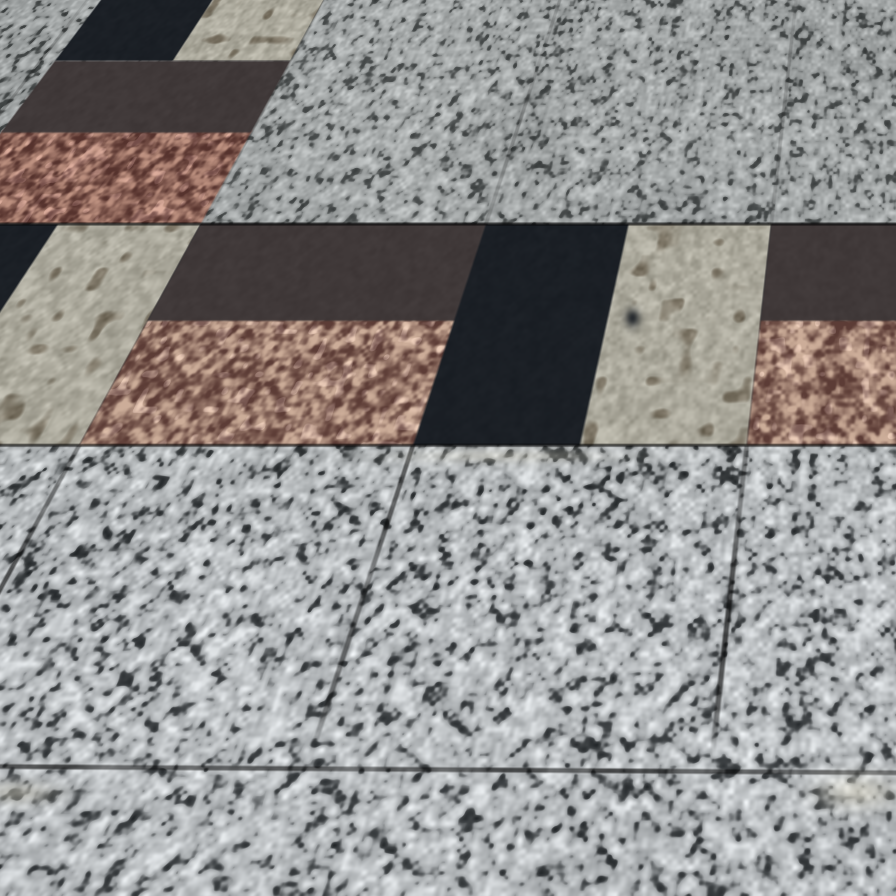
Write a Shadertoy shader that draws this texture.

```glsl
const vec2  VANISH = vec2(1.022, 2.204);   // where the column lines converge
const float BAND_TOP = 0.750;
const float BAND_MID = 0.642;
const float BAND_LOW = 0.503;
const float FRONT_JOINT = 0.141;
const float ORIGIN = 0.224;                // column edge measured along BAND_TOP
const float STEP = 0.1592;                 // width of one slab
const float BACK_STEP = 0.150;             // slab width in the rear motif
const float GRAIN = 128.0;
const float SOFT = 0.0018;

const vec3 BLACK = vec3(0.105, 0.122, 0.145);
const vec3 BROWN = vec3(0.250, 0.222, 0.222);
const vec3 BEIGE = vec3(0.675, 0.665, 0.615);
const vec3 PINK_DARK = vec3(0.36, 0.235, 0.21);
const vec3 PINK_LIGHT = vec3(0.80, 0.68, 0.60);
const vec3 GRANITE_NEAR = vec3(0.675, 0.690, 0.700);
const vec3 GRANITE_FAR = vec3(0.590, 0.605, 0.605);

float hash(vec2 p) {
    return fract(sin(dot(p, vec2(127.1, 311.7))) * 43758.5453);
}

float noise(vec2 p) {
    vec2 i = floor(p), f = fract(p);
    f = f * f * (3.0 - 2.0 * f);
    return mix(mix(hash(i), hash(i + vec2(1, 0)), f.x),
               mix(hash(i + vec2(0, 1)), hash(i + vec2(1, 1)), f.x), f.y);
}

float speckle(vec2 p) {
    mat2 turn = mat2(0.8, 0.6, -0.6, 0.8);
    return 0.62 * noise(turn * p) + 0.38 * noise(p * 1.9 + 17.3);
}

float between(float x, float low, float high) {
    return smoothstep(low - SOFT, low + SOFT, x)
         * (1.0 - smoothstep(high - SOFT, high + SOFT, x));
}

float line(float x, float halfWidth) {
    return 1.0 - smoothstep(halfWidth * 0.4, halfWidth * 1.6, abs(x));
}

float blob(vec2 p, vec2 centre, vec2 radius) {
    vec2 d = (p - centre) / radius;
    return exp(-dot(d, d));
}

vec3 granite(vec2 p, vec2 floorPos, float n) {
    vec3 base = mix(GRANITE_NEAR, GRANITE_FAR, smoothstep(0.3, 0.85, p.y));
    float contrast = mix(1.0, 0.72, smoothstep(0.45, 0.8, p.y));
    float shade = 0.50 * (n - 0.5) - 0.32 * smoothstep(0.42, 0.20, n);
    float cloud = noise(floorPos * 9.0) - 0.5;
    return base + contrast * shade + 0.05 * cloud + 0.02;
}

vec3 pinkStone(vec2 floorPos, float n) {
    float glint = smoothstep(0.66, 0.85, noise(floorPos * GRAIN * 0.9 + 51.0));
    return mix(PINK_DARK, PINK_LIGHT, smoothstep(0.15, 0.88, n)) + 0.13 * glint;
}

vec3 beigeStone(vec2 floorPos, float n) {
    float stain = smoothstep(0.70, 0.92, noise(floorPos * 62.0 + 8.0));
    return BEIGE + 0.22 * (n - 0.5) - stain * vec3(0.20, 0.22, 0.23);
}

void mainImage(out vec4 fragColor, in vec2 fragCoord) {
    vec2 p = fragCoord / iResolution.xy;

    // Perspective floor: column position and evenly foreshortened depth
    float reach = VANISH.y - p.y;
    float depthScale = VANISH.y - BAND_TOP;
    float u = VANISH.x + (p.x - VANISH.x) * depthScale / reach;
    vec2 floorPos = vec2(u, -depthScale * log(reach));
    float n = speckle(floorPos * GRAIN);

    vec3 pink = pinkStone(floorPos, n);
    vec3 beige = beigeStone(floorPos, n);
    vec3 brown = BROWN + 0.035 * (n - 0.5);
    vec3 black = BLACK + 0.025 * (n - 0.5);
    vec3 color = granite(p, floorPos, n);

    // Joints between the granite slabs
    float tile = 2.0 * STEP;
    float joint = abs(mod(u - ORIGIN + 0.5 * tile, tile) - 0.5 * tile);
    float wear = 0.35 + 0.65 * noise(vec2(floor(u / tile) * 7.0, p.y * 14.0));
    float strength = p.y > BAND_TOP ? 0.25 : 0.65 * smoothstep(0.14, 0.22, p.y);
    color *= 1.0 - strength * wear * line(joint, 0.0022);
    float front = p.y - FRONT_JOINT + 0.007 * (p.x - 0.5);
    color *= 1.0 - 0.68 * (0.6 + 0.4 * noise(p * 25.0)) * line(front, 0.0026);

    // Worn pale patches
    float pale = blob(p, vec2(0.957, 0.116), vec2(0.040, 0.018))
               + 0.75 * blob(p, vec2(0.02, 0.115), vec2(0.04, 0.012))
               + 0.60 * blob(p, vec2(0.56, 0.491), vec2(0.11, 0.008));
    color = mix(color, vec3(0.82, 0.81, 0.76) + 0.25 * (n - 0.5), min(pale, 1.0) * 0.75);

    // Rear motif: black and beige, then brown, then pink
    float left = ORIGIN - 2.0 * BACK_STEP;
    float rear = between(u, left, ORIGIN);
    color = mix(color, black, rear * between(p.y, 0.932, 1.1));
    color = mix(color, beige, between(u, ORIGIN - BACK_STEP, ORIGIN) * between(p.y, 0.932, 1.1));
    color = mix(color, pink * vec3(0.93, 0.84, 0.84), rear * between(p.y, BAND_TOP, 0.855));
    color = mix(color, brown, rear * between(p.y, 0.852, 0.932));

    // Main band: repeating group of brown over pink, black, beige
    float inBand = between(p.y, BAND_LOW, BAND_TOP);
    color = mix(color, black, inBand);
    for (int i = -1; i <= 1; i++) {
        float start = ORIGIN + 4.0 * STEP * float(i);
        float pair = between(u, start, start + 2.0 * STEP);
        vec3 stone = mix(pink, brown, smoothstep(BAND_MID - SOFT, BAND_MID + SOFT, p.y));
        color = mix(color, stone, pair * inBand);
        color = mix(color, beige, between(u, start + 3.0 * STEP, start + 4.0 * STEP) * inBand);
    }
    color *= 1.0 - 0.55 * line(p.y - BAND_TOP, 0.0018);
    color *= 1.0 - 0.50 * line(p.y - BAND_LOW, 0.0018);

    // Small chip in the beige slab
    color = mix(color, BLACK, 0.9 * blob(p, vec2(0.706, 0.645), vec2(0.008, 0.010)));
    fragColor = vec4(clamp(color, 0.0, 1.0), 1.0);
}
```
